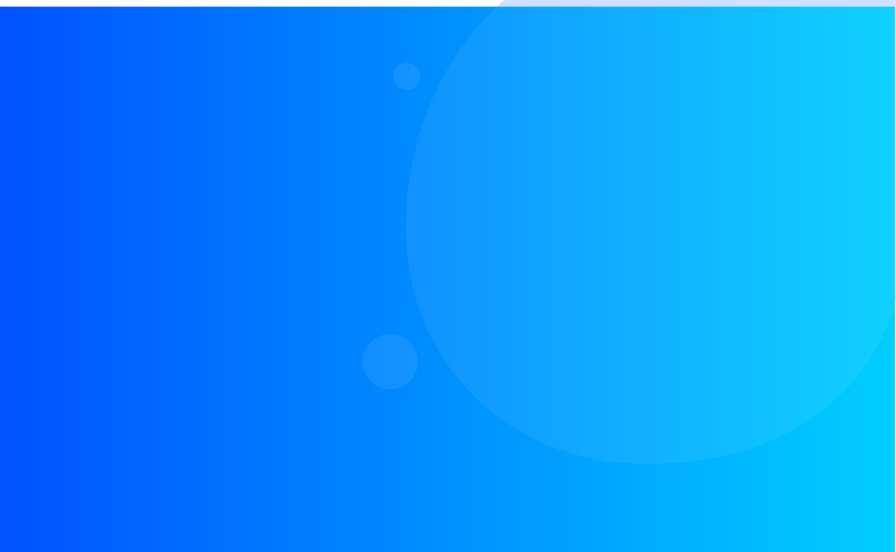
Write a Shadertoy shader that draws this background.

```glsl
// Antialiased coverage of a signed distance, negative inside
float coverage(float dist) {
    return clamp(0.5 - dist * iResolution.x, 0.0, 1.0);
}

float circle(vec2 p, vec2 center, float radius) {
    return length(p - center) - radius;
}

// Rounded blob whose radii and curvature differ per quadrant
float blob(vec2 p) {
    vec2 d = p - vec2(0.720, 0.254);
    bool right = d.x > 0.0;
    bool lower = d.y > 0.0;
    vec2 radii = vec2(right ? (lower ? 0.2904 : 0.78) : 0.267,
                      lower ? 0.2637 : 0.314);
    float power = lower ? (right ? 2.2 : 2.06) : 2.0;
    vec2 s = pow(abs(d) / radii, vec2(power));
    return (pow(s.x + s.y, 1.0 / power) - 1.0) * min(radii.x, radii.y);
}

void mainImage(out vec4 fragColor, in vec2 fragCoord) {
    // Width is one unit, measured from the top left corner
    vec2 p = vec2(fragCoord.x, iResolution.y - fragCoord.y) / iResolution.x;

    // Horizontal blue to cyan gradient
    vec3 panel = mix(vec3(0.0, 0.32, 1.0), vec3(0.0, 0.81, 1.0), p.x);

    // Translucent blob and bubbles
    float blobMask = coverage(blob(p));
    float bubbles = max(coverage(circle(p, vec2(0.4538, 0.0853), 0.0152)),
                        coverage(circle(p, vec2(0.4355, 0.4036), 0.0308)));
    panel = mix(panel, vec3(1.0), 0.063 * blobMask);
    panel = mix(panel, vec3(1.0), 0.075 * bubbles);

    // White margin along the top and right, tinted where the blob overlaps
    vec3 margin = mix(vec3(1.0), vec3(0.82, 0.88, 1.0), blobMask);
    float panelMask = coverage(max(0.0074 - p.y, p.x - 0.9987));

    fragColor = vec4(mix(margin, panel, panelMask), 1.0);
}
```
